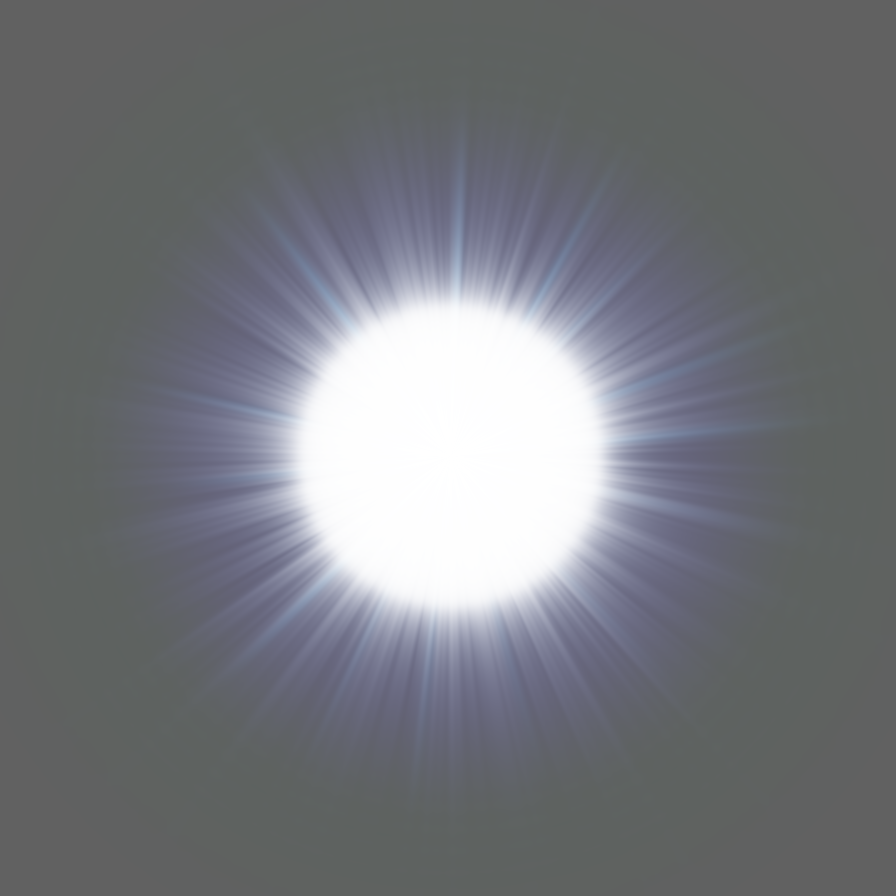
A WebGL 2 fragment shader for this background:

```glsl
#version 300 es
precision highp float;

uniform vec2 u_resolution;
out vec4 outColor;

const vec3 OUTER_GRAY = vec3(0.380, 0.380, 0.380);
const vec3 INNER_GRAY = vec3(0.368, 0.384, 0.376);
const vec3 VIOLET = vec3(0.388, 0.380, 0.465);
const vec3 RAY_BLUE = vec3(0.48, 0.67, 0.82);
const vec2 CENTER = vec2(0.503, 0.491);
const float CORE_RADIUS = 0.167;

// Leading rays: angle in degrees, reach, strength
const int RAY_COUNT = 14;
const vec3 RAYS[RAY_COUNT] = vec3[](
    vec3(127.5, 0.40, 0.60), vec3(88.0, 0.40, 0.55),
    vec3(60.7, 0.42, 0.50), vec3(46.0, 0.37, 0.32),
    vec3(20.5, 0.46, 0.40), vec3(5.5, 0.46, 0.42),
    vec3(-13.0, 0.41, 0.22), vec3(-46.0, 0.37, 0.20),
    vec3(-74.0, 0.40, 0.22), vec3(264.0, 0.42, 0.28),
    vec3(245.0, 0.39, 0.24), vec3(224.7, 0.37, 0.52),
    vec3(186.0, 0.34, 0.38), vec3(167.0, 0.38, 0.40));

vec2 hashGradient(vec2 cell) {
    float h = fract(sin(dot(cell, vec2(127.1, 311.7))) * 43758.5);
    float angle = 6.28319 * h;
    return vec2(cos(angle), sin(angle));
}

float gradientNoise(vec2 p) {
    vec2 i = floor(p);
    vec2 f = p - i;
    vec2 u = f * f * f * (f * (f * 6.0 - 15.0) + 10.0);
    float a = dot(hashGradient(i), f);
    float b = dot(hashGradient(i + vec2(1, 0)), f - vec2(1, 0));
    float c = dot(hashGradient(i + vec2(0, 1)), f - vec2(0, 1));
    float d = dot(hashGradient(i + vec2(1, 1)), f - vec2(1, 1));
    return mix(mix(a, b, u.x), mix(c, d, u.x), u.y);
}

// Seamless streaks: noise sampled around a circle of directions
float streaks(vec2 dir) {
    return 0.55 * gradientNoise(dir * 6.0 + 3.7)
         + 0.75 * gradientNoise(dir * 17.0 + 11.3)
         + 0.50 * gradientNoise(dir * 38.0 + 29.1);
}

float softPositive(float x, float softness) {
    return 0.5 * (x + sqrt(x * x + softness * softness));
}

// Ray that tapers outward from the core
float ray(vec2 dir, float radius, vec3 spec) {
    float angle = radians(spec.x);
    vec2 axis = vec2(cos(angle), sin(angle));
    float across = dir.x * axis.y - dir.y * axis.x;
    float ahead = step(0.0, dot(dir, axis));
    float t = clamp((spec.y - radius) / (spec.y - CORE_RADIUS), 0.0, 1.0);
    float width = mix(0.016, 0.030, t);
    return spec.z * ahead * t * sqrt(t) * exp(-across * across / (width * width));
}

// Gray field with a violet halo and barely visible rings
vec3 background(float radius, float streak) {
    vec3 gray = mix(INNER_GRAY, OUTER_GRAY, smoothstep(0.43, 0.62, radius));
    float rings = smoothstep(0.34, 0.40, radius) * (1.0 - smoothstep(0.46, 0.50, radius));
    gray += 0.0015 * rings * sin(radius * 260.0);
    float halo = 1.0 - smoothstep(0.25, 0.42, radius - 0.015 * streak);
    return mix(gray, VIOLET, halo);
}

void main() {
    vec2 p = gl_FragCoord.xy / u_resolution - CENTER;
    float radius = length(p);
    vec2 dir = p / max(radius, 0.0001);
    float streak = streaks(dir);

    vec3 color = background(radius, streak);

    // Blue leading rays
    float rayLight = 0.0;
    for (int i = 0; i < RAY_COUNT; i++) {
        rayLight += ray(dir, radius, RAYS[i]);
    }
    color = mix(color, RAY_BLUE, min(rayLight, 0.8));

    // White core with a streaked, bluish falloff
    float outside = softPositive(radius - CORE_RADIUS, 0.008);
    vec3 falloff = vec3(0.036, 0.039, 0.045) * (1.0 + 0.6 * streak);
    color = mix(color, vec3(1.0), exp(-outside / falloff));

    outColor = vec4(color, 1.0);
}
```
